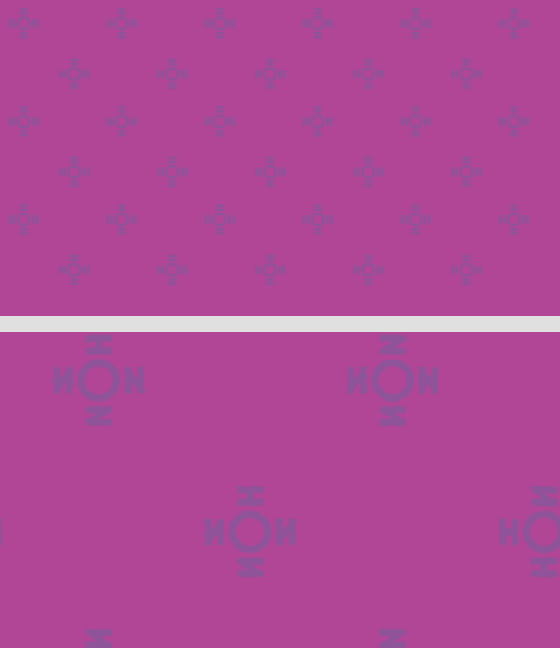
Top: the whole. Bottom: its middle third, enlarged.
Reproduce this pattern procedurally as a WebGL 1 fragment shader.

```glsl
precision highp float;
// Staggered rows of small ring crosses with four barred arms, slightly worn, on magenta.

uniform vec2 u_resolution;

#define GROUND vec3(0.695, 0.272, 0.588)
#define INK vec3(0.555, 0.325, 0.600)
#define PERIOD 0.3102       // spacing of motifs, in canvas heights
#define MARGIN 0.0741       // first motif centre from the top left corner
#define STAGGER 0.515       // shift of the second lattice, in periods
#define COLUMNS 6.0
#define ROWS 3.0
#define RING_RADIUS 0.060   // motif sizes are in periods
#define ARM_RADIUS 0.121
#define BAR_GAP 0.0215      // half distance between the two bars of an arm
#define STROKE 0.0115       // half line width
#define WEAR 0.005

float hash(vec2 p) {
  return fract(sin(dot(p, vec2(127.1, 311.7))) * 43758.5);
}

vec2 gradientAt(vec2 cell) {
  float angle = 6.28318 * hash(cell);
  return vec2(cos(angle), sin(angle));
}

float gradientNoise(vec2 p) {
  vec2 i = floor(p), f = fract(p);
  vec2 u = f * f * f * (f * (f * 6.0 - 15.0) + 10.0);
  vec2 e = vec2(1.0, 0.0);
  float low = mix(dot(gradientAt(i), f), dot(gradientAt(i + e), f - e), u.x);
  float high = mix(dot(gradientAt(i + e.yx), f - e.yx),
                   dot(gradientAt(i + e.xx), f - e.xx), u.x);
  return mix(low, high, u.y);
}

float boxDistance(vec2 p, vec2 halfSize) {
  vec2 d = abs(p) - halfSize;
  return length(max(d, 0.0)) + min(max(d.x, d.y), 0.0);
}

float segmentDistance(vec2 p, vec2 a, vec2 b) {
  vec2 ab = b - a;
  return length(p - a - ab * clamp(dot(p - a, ab) / dot(ab, ab), 0.0, 1.0));
}

// Two parallel bars joined by a straight or slanted link
float armDistance(vec2 p, float slant) {
  float bars = boxDistance(vec2(abs(p.x) - BAR_GAP, p.y), vec2(STROKE, 0.045));
  vec2 linkEnd = vec2(BAR_GAP, 0.027 * slant);
  return min(bars, segmentDistance(p, -linkEnd, linkEnd) - STROKE);
}

float motifDistance(vec2 p, vec2 seed) {
  float ring = abs(length(p) - RING_RADIUS) - STROKE * 1.08;

  // Turn the nearest of the four arms onto the +x axis
  bool sideways = abs(p.x) > abs(p.y);
  float side = sideways ? sign(p.x) : sign(p.y);
  vec2 q = side * (sideways ? p : vec2(p.y, -p.x));
  float armId = side + (sideways ? 4.0 : 8.0);
  float slant = floor(3.0 * hash(seed + armId * 7.3)) - 1.0;
  return min(ring, armDistance(q - vec2(ARM_RADIUS, 0.0), slant));
}

void main() {
  vec2 p = gl_FragCoord.xy / u_resolution.y;
  vec2 grid = (vec2(p.x, 1.0 - p.y) - MARGIN) / PERIOD;
  float d = 1.0;

  // Two interleaved lattices, the second one column shorter
  for (int k = 0; k < 2; k++) {
    float lattice = float(k);
    vec2 g = grid - STAGGER * lattice;
    vec2 id = floor(g + 0.5);
    vec2 last = vec2(COLUMNS - 1.0 - lattice, ROWS - 1.0);
    if (id == clamp(id, vec2(0.0), last)) {
      d = min(d, motifDistance(g - id, id + 31.0 * lattice));
    }
  }

  // Uneven edges and smooth coverage
  d += WEAR * gradientNoise(grid * 48.0);
  float soft = 0.8 / (u_resolution.y * PERIOD);
  float ink = 1.0 - smoothstep(-soft, soft, d);
  gl_FragColor = vec4(mix(GROUND, INK, ink), 1.0);
}
```
